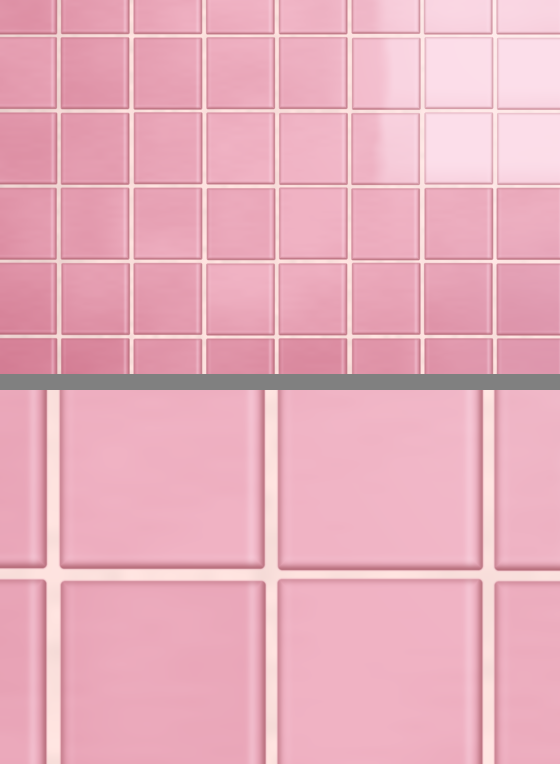
Top: the whole. Bottom: its middle third, enlarged.
A Shadertoy shader for this texture:

```glsl
// Glazed pink square wall tiles with pale grout and a soft window glare at upper right.

const vec2 CELL = vec2(0.1942, 0.2012);    // tile pitch, in canvas heights
const vec2 ORIGIN = vec2(0.158, 0.0996);   // first full grout crossing
const vec2 GROUT_WIDTH = vec2(0.0115, 0.0095);
const float CORNER = 0.004;

const vec3 ROSE = vec3(0.850, 0.530, 0.615);
const vec3 PINK = vec3(0.928, 0.675, 0.745);
const vec3 MAUVE = vec3(0.875, 0.620, 0.715);
const vec3 SHADOW = vec3(0.690, 0.400, 0.450);
const vec3 GLARE = vec3(0.990, 0.875, 0.920);
const vec3 GROUT = vec3(0.990, 0.885, 0.870);

float hash(vec2 p) {
    return fract(sin(dot(p, vec2(127.1, 311.7))) * 43758.5453);
}

float noise(vec2 p) {
    vec2 i = floor(p), f = fract(p);
    f = f * f * (3.0 - 2.0 * f);
    return mix(mix(hash(i), hash(i + vec2(1, 0)), f.x),
               mix(hash(i + vec2(0, 1)), hash(i + vec2(1, 1)), f.x), f.y);
}

float roundedBox(vec2 p, vec2 halfSize, float radius) {
    vec2 d = abs(p) - halfSize + radius;
    return length(max(d, 0.0)) + min(max(d.x, d.y), 0.0) - radius;
}

// Soft line of the given width centred on distance zero
float softLine(float d, float width) {
    return exp(-d * d / (width * width));
}

// Glaze colour: broad light across the wall, one tone per tile, faint mottling
vec3 glaze(vec2 p, vec2 id) {
    float light = 0.62 + 0.28 * smoothstep(0.0, 0.8, p.x) + 0.14 * p.y;
    light -= 0.55 * smoothstep(0.36, 0.0, p.y);
    light -= 0.30 * smoothstep(0.45, 0.0, p.x);
    light += 0.45 * (hash(id + 3.7) - 0.5);
    light += 0.35 * (noise(p * 9.0 + 7.0 * hash(id)) - 0.5);
    light += 0.10 * (noise(p * vec2(30.0, 90.0)) - 0.5);
    vec3 color = mix(ROSE, PINK, clamp(light, -0.3, 1.15));
    float cool = smoothstep(1.0, 1.5, p.x) * smoothstep(0.5, 0.2, p.y);
    return mix(color, MAUVE, 0.5 * cool);
}

// Reflected window: sharp steps at tile borders, a wavy left edge within a tile
float windowGlare(vec2 p, vec2 id, vec2 local) {
    float start = 1.0 + 0.03 * (hash(id + 9.1) - 0.5) + 0.012 * noise(p * 25.0);
    float across = smoothstep(start, start + 0.045, p.x);
    float full = mix(0.66, 0.97, step(4.5, id.x));
    float strength = full - 0.10 * hash(id + 5.3);
    float fade = mix(0.72, 1.0, smoothstep(-0.5, -0.15, local.y / CELL.y));
    float topRow = mix(1.0, 0.72, step(3.5, id.y));
    return across * strength * fade * topRow * step(1.5, id.y);
}

// Thin shadows and highlights along the rounded rim of one tile
vec3 bevel(vec3 color, vec2 local, vec2 halfSize, float glare) {
    float right = halfSize.x - local.x;
    float left = halfSize.x + local.x;
    float bottom = halfSize.y + local.y;
    float top = halfSize.y - local.y;
    float highlight = 0.34 * softLine(right - 0.012, 0.004)
                    + 0.10 * softLine(bottom - 0.010, 0.003)
                    + 0.08 * softLine(left - 0.010, 0.003);
    float shade = max(0.90 * softLine(bottom, 0.0048), 0.80 * softLine(right, 0.0045));
    shade = max(shade, max(0.55 * softLine(left, 0.004), 0.40 * softLine(top, 0.004)));
    color = mix(color, GLARE, highlight);
    return mix(color, SHADOW, shade * (1.0 - 0.35 * glare));
}

// Grout colour: grainy, dimmer at the left, whiter near the light
vec3 groutColor(vec2 p) {
    vec3 color = GROUT * (0.94 + 0.06 * smoothstep(0.0, 0.4, p.x));
    color *= 0.97 + 0.05 * noise(p * 60.0);
    return mix(color, vec3(1.0, 0.94, 0.94), 0.8 * smoothstep(0.8, 1.3, p.x) * p.y);
}

void mainImage(out vec4 fragColor, in vec2 fragCoord) {
    vec2 p = fragCoord / iResolution.y;
    float pixel = 1.0 / iResolution.y;

    // Cell lookup with slightly uneven setting of each tile
    vec2 grid = (p - ORIGIN) / CELL;
    vec2 id = floor(grid);
    vec2 uneven = 0.0022 * (vec2(hash(id + 1.3), hash(id + 8.2)) - 0.5);
    vec2 local = (grid - id - 0.5) * CELL - uneven;
    vec2 halfSize = 0.5 * (CELL - GROUT_WIDTH);
    float d = roundedBox(local, halfSize, CORNER);

    // Tile surface
    float glare = windowGlare(p, id, local);
    float halo = 0.50 * smoothstep(0.80, 0.0, length(p - vec2(1.35, 0.90)));
    halo *= mix(0.35, 1.0, step(1.5, id.y));
    vec3 tile = mix(glaze(p, id), GLARE, halo);
    tile = mix(tile, GLARE, glare);
    tile = bevel(tile, local, halfSize, glare);

    // Grout with a soft contact shadow beside the tiles
    vec3 grout = mix(groutColor(p), PINK, 0.35 * smoothstep(0.002, 0.0, d));
    vec3 color = mix(tile, grout, smoothstep(-pixel, pixel, d));
    fragColor = vec4(color, 1.0);
}
```
